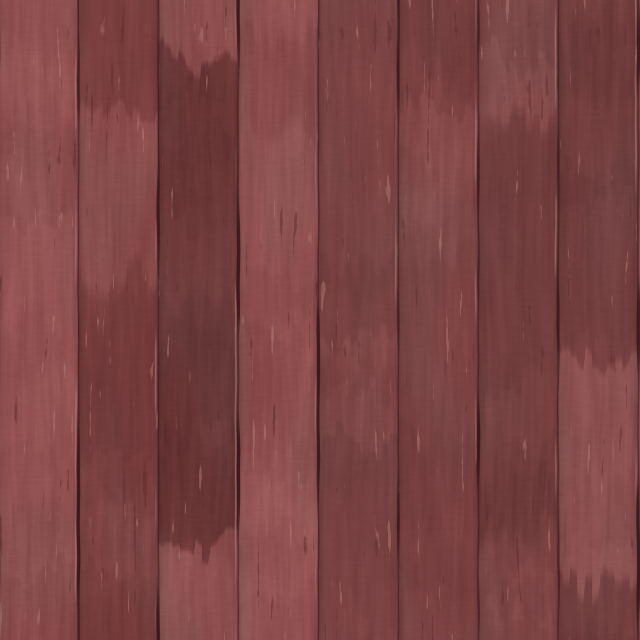
Write a Shadertoy shader that draws this texture.

```glsl
// Eight vertical wooden planks with worn, brushed-on red paint and dark seams.

const float PLANKS = 8.0;
const vec3 PAINT_DEEP  = vec3(0.36, 0.175, 0.175);
const vec3 PAINT_MID   = vec3(0.50, 0.265, 0.268);
const vec3 PAINT_LIGHT = vec3(0.585, 0.335, 0.335);
const vec3 SEAM_DARK   = vec3(0.20, 0.095, 0.10);
const vec3 BARE_WOOD   = vec3(0.70, 0.49, 0.46);

// Paint tone of each plank, 0 deep to 1 light
const float BASE_TONE[8] = float[8](0.88, 0.78, 0.84, 0.90, 0.62, 0.60, 0.64, 0.83);

// Broad coats on each plank: centre height, half length, tone change
const vec3 COAT_A[8] = vec3[8](
    vec3(0.62, 0.12, 0.06), vec3(0.25, 0.31, -0.28),
    vec3(0.54, 0.38, -0.52), vec3(0.86, 0.07, -0.14),
    vec3(0.38, 0.08, 0.16), vec3(0.75, 0.09, 0.10),
    vec3(0.50, 0.32, -0.18), vec3(0.74, 0.30, -0.36));
const vec3 COAT_B[8] = vec3[8](
    vec3(0.10, 0.20, -0.07), vec3(0.94, 0.10, -0.26),
    vec3(0.43, 0.10, -0.12), vec3(0.20, 0.10, -0.05),
    vec3(0.12, 0.14, -0.06), vec3(0.96, 0.12, -0.14),
    vec3(0.86, 0.05, 0.14), vec3(0.01, 0.09, -0.42));

vec2 hash2(vec2 p) {
    vec3 q = fract(p.xyx * vec3(0.1031, 0.1030, 0.0973));
    q += dot(q, q.yzx + 33.33);
    return fract((q.xx + q.yz) * q.zy);
}

float cornerGradient(vec2 cell, vec2 offset) {
    float angle = 6.2832 * hash2(cell).x;
    return dot(vec2(cos(angle), sin(angle)), offset);
}

// Gradient noise, roughly -0.7 to 0.7
float gradientNoise(vec2 p) {
    vec2 i = floor(p), f = p - i;
    vec2 s = f * f * f * (f * (f * 6.0 - 15.0) + 10.0);
    vec2 e = vec2(1.0, 0.0);
    return mix(
        mix(cornerGradient(i, f), cornerGradient(i + e, f - e), s.x),
        mix(cornerGradient(i + e.yx, f - e.yx), cornerGradient(i + 1.0, f - 1.0), s.x),
        s.y);
}

// Stepped offset of neighbouring brush strokes, -0.5 to 0.5
float strokeEnds(float x, float seed) {
    float i = floor(x);
    float blend = smoothstep(0.75, 1.0, x - i);
    return mix(hash2(vec2(i, seed)).x, hash2(vec2(i + 1.0, seed)).x, blend) - 0.5;
}

// Tone change of one coat whose ends break into strokes
float coatTone(vec2 p, vec3 coat, float seed) {
    float fromCentre = p.y - coat.x;
    float endSeed = seed + (fromCentre > 0.0 ? 51.0 : 0.0);
    float strokeX = p.x * 85.0 + gradientNoise(vec2(seed, p.y * 9.0));
    float ragged = 0.045 * strokeEnds(strokeX, endSeed)
                 + 0.05 * gradientNoise(vec2(p.x * 22.0, endSeed + 0.5));
    float softness = mix(0.004, 0.02, hash2(vec2(endSeed, 7.0)).y);
    return coat.z * smoothstep(-softness, softness, coat.y - abs(fromCentre) + ragged);
}

// Sparse thin marks along the grain, gathered where wear is high
float scratches(vec2 p, vec2 scale, float threshold, float seed) {
    p.x += 0.003 * gradientNoise(vec2(p.x * 10.0, p.y * 6.0 + seed));
    float mark = gradientNoise(p * scale + seed);
    float wear = gradientNoise(p * vec2(14.0, 5.0) + seed * 1.7);
    float flakes = gradientNoise(p * vec2(190.0, 70.0) + seed);
    return smoothstep(threshold, threshold + 0.14, mark + 0.22 * wear + 0.14 * flakes);
}

// Coverage of a soft-edged line
float line(float d, float halfWidth, float blur) {
    return 1.0 - smoothstep(halfWidth - blur, halfWidth + blur, abs(d));
}

float plankTone(vec2 p, float plank) {
    int i = int(plank);
    float seed = plank * 13.0 + 3.0;
    float tone = BASE_TONE[i] + coatTone(p, COAT_A[i], seed) + coatTone(p, COAT_B[i], seed + 5.0);
    for (float k = 0.0; k < 4.0; k++) {
        vec2 r = hash2(vec2(seed, k + 20.0));
        float change = k < 2.0 ? -0.09 : 0.08;
        tone += coatTone(p, vec3(r.x, 0.03 + 0.09 * r.y, change), seed + k + 70.0);
    }
    return tone;
}

void mainImage(out vec4 fragColor, in vec2 fragCoord) {
    vec2 p = fragCoord / iResolution.xy + vec2(0.0025, 0.0);
    float blur = max(0.0008, 0.7 / iResolution.x);
    float plank = mod(floor(p.x * PLANKS), PLANKS);
    vec2 grainPoint = p + vec2(0.006 * gradientNoise(p * vec2(9.0, 4.0)), plank * 3.7);

    // Paint tone with long grain and fine cross-brushing
    float tone = plankTone(p, plank);
    tone += 0.17 * gradientNoise(grainPoint * vec2(75.0, 5.0));
    tone += 0.11 * gradientNoise(grainPoint * vec2(190.0, 14.0));
    tone += 0.12 * gradientNoise(grainPoint * vec2(12.0, 7.0));
    tone += 0.06 * gradientNoise(grainPoint * vec2(45.0, 210.0));
    tone = clamp(tone, 0.0, 1.1);
    vec3 color = mix(PAINT_DEEP, PAINT_MID, min(tone / 0.65, 1.0));
    color = mix(color, PAINT_LIGHT, max((tone - 0.65) / 0.35, 0.0));

    // Faded and warm tints
    float fade = gradientNoise(grainPoint * vec2(10.0, 4.0) + 31.0);
    color += vec3(-0.008, 0.014, 0.012) * smoothstep(-0.1, 0.4, fade);
    color.r += 0.025 * (hash2(vec2(plank, 9.0)).x - 0.5);

    // Worn streaks
    color = mix(color, BARE_WOOD, 0.5 * scratches(grainPoint, vec2(135.0, 13.0), 0.43, 4.0));
    color = mix(color, PAINT_DEEP, 0.5 * scratches(grainPoint, vec2(120.0, 10.0), 0.43, 17.0));

    // Seams with chipped pale edges
    float seam = mod(floor(p.x * PLANKS + 0.5), PLANKS);
    float d = (fract(p.x * PLANKS + 0.5) - 0.5) / PLANKS;
    d += 0.0014 * gradientNoise(vec2(p.y * 14.0, seam * 5.3 + 0.4));
    float opening = smoothstep(-0.05, 0.35, gradientNoise(vec2(p.y * 5.0 + 2.0, seam * 7.1 + 0.3)));
    float chip = smoothstep(0.0, 0.3, gradientNoise(vec2(p.y * 6.0, seam * 3.3 + 9.4)));
    color *= 1.0 - 0.16 * exp(-abs(d) / 0.005);
    color = mix(color, BARE_WOOD, 0.6 * chip * line(d + 0.0042, 0.0013, blur));
    color = mix(color, SEAM_DARK, mix(0.5, 0.9, opening) * line(d, mix(0.0011, 0.0026, opening), blur));

    fragColor = vec4(clamp(color, 0.0, 1.0), 1.0);
}
```
